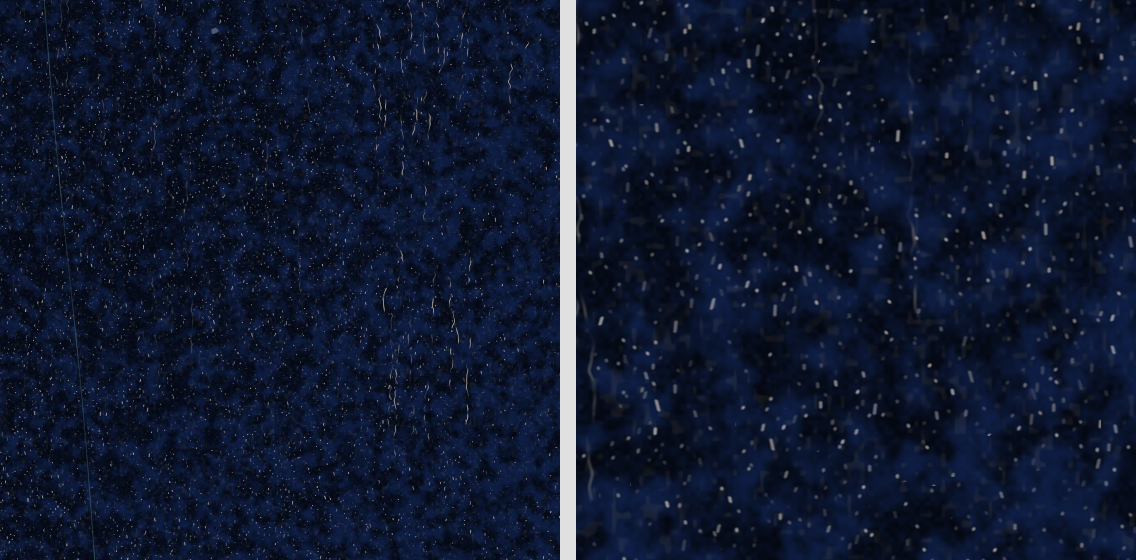
Left, the full canvas; right, a detail of the centre.
A three.js fragment shader for this texture:

```glsl
// Dark blue mottled lacquer with pale specks, upright cracks and a long scratch.
#define BLOTCH_SCALE 58.0
#define GRAIN_SCALE 330.0
#define SPECK_GRID vec2(92.0, 78.0)
#define SPECK_SHARE 0.36
#define SPECK_WIDTH 0.0019
#define CRACK_WIDTH 0.0018
#define CRACK_COUNT 40
#define NAVY_DARK vec3(0.020, 0.042, 0.096)
#define NAVY_BLUE vec3(0.052, 0.112, 0.258)
#define SPECK_COLOR vec3(0.60, 0.59, 0.60)
#define CRACK_COLOR vec3(0.64, 0.60, 0.54)
#define SCRATCH_COLOR vec3(0.22, 0.34, 0.39)

varying vec2 vUv;

float hash(vec2 p) {
  vec3 q = fract(p.xyx * vec3(0.1031, 0.1030, 0.0973));
  q += dot(q, q.yzx + 33.33);
  return fract((q.x + q.y) * q.z);
}

float noise(vec2 p) {
  vec2 i = floor(p), f = fract(p);
  f = f * f * (3.0 - 2.0 * f);
  float low = mix(hash(i), hash(i + vec2(1.0, 0.0)), f.x);
  float high = mix(hash(i + vec2(0.0, 1.0)), hash(i + vec2(1.0, 1.0)), f.x);
  return mix(low, high, f.y);
}

// Octaves are turned against each other to hide the lattice.
float mottle(vec2 p) {
  mat2 turn = mat2(0.8, 0.6, -0.6, 0.8);
  float sum = 0.0, weight = 0.5;
  for (int i = 0; i < 3; i++) {
    p = turn * p + 17.3;
    sum += weight * noise(p);
    p *= 1.8;
    weight *= 0.58;
  }
  return sum / 0.958;
}

// Broad light: dim in the upper left, bluer to the right and below.
float broadLight(vec2 p) {
  vec2 d = (p - vec2(0.2, 0.76)) * vec2(2.2, 1.7);
  float band = exp(-pow((p.x - 0.33) * 9.0, 2.0)) * smoothstep(0.2, 0.6, p.y);
  return 0.01 + 0.07 * (p.x - 0.5) - 0.08 * exp(-dot(d, d)) - 0.03 * band;
}

// Short, nearly upright flecks, one at most per cell.
float specks(vec2 p, float layer, float share) {
  vec2 cell = floor(p * SPECK_GRID);
  vec2 seed = cell + layer * 131.0;
  if (hash(seed) > share) return 0.0;
  vec2 spot = 0.25 + 0.5 * vec2(hash(seed + 11.7), hash(seed + 47.1));
  vec2 d = p - (cell + spot) / SPECK_GRID;
  float halfLength = 0.0026 * pow(hash(seed + 71.9), 6.0);
  d.x += d.y * 0.6 * (hash(seed + 23.5) - 0.5);
  d.y = max(abs(d.y) - halfLength, 0.0);
  float glow = hash(seed + 93.3);
  return smoothstep(SPECK_WIDTH, 0.0002, length(d)) * (0.22 + 0.75 * glow * glow);
}

// Wavy broken cracks, most of them on the right.
float cracks(vec2 p) {
  float sum = 0.0;
  for (int i = 0; i < CRACK_COUNT; i++) {
    float id = float(i);
    vec2 seed = vec2(id * 7.0 + 3.0, 59.0);
    float faint = step(3.5, mod(id, 6.0));
    float x = mix(0.66 + 0.29 * pow(hash(seed), 1.4), 0.08 + 0.5 * hash(seed), faint);
    float y = 0.26 + 0.74 * hash(seed + 13.0);
    float halfLength = 0.03 + 0.13 * pow(hash(seed + 29.0), 2.0);
    float along = p.y - y;
    x += (hash(seed + 41.0) - 0.5) * 0.12 * along;
    x += 0.010 * (noise(vec2(p.y * 28.0, id * 9.0)) - 0.5);
    x += 0.004 * (noise(vec2(p.y * 130.0, id * 5.0)) - 0.5);
    float ends = smoothstep(halfLength, halfLength * 0.7, abs(along));
    float dashes = smoothstep(0.35, 0.85, noise(vec2(p.y * 110.0, id * 3.0 + 0.5)));
    float line = smoothstep(CRACK_WIDTH, 0.0002, abs(p.x - x));
    sum = max(sum, line * ends * dashes * mix(0.9, 0.35, faint));
  }
  return sum;
}

void main() {
  vec2 p = vUv;

  // Mottled ground with fine grain and faint upright threads
  float tone = smoothstep(0.23, 0.77, mottle(p * BLOTCH_SCALE) + broadLight(p));
  float grain = noise(p * GRAIN_SCALE) - 0.5;
  float threads = noise(p * vec2(260.0, 14.0)) - 0.5;
  tone += grain * mix(0.50, 0.26, tone) + threads * mix(0.16, 0.05, p.x);
  vec3 color = mix(NAVY_DARK, NAVY_BLUE, clamp(tone, -0.15, 1.1));

  // Grey dust between the specks
  float dust = smoothstep(0.66, 0.95, noise(p * vec2(250.0, 200.0) + 71.0));
  color += dust * vec3(0.060, 0.050, 0.030);

  // Specks, thinner toward the right
  float share = SPECK_SHARE * mix(1.1, 0.55, smoothstep(0.45, 0.95, p.x));
  share *= 0.4 + 1.2 * noise(p * 24.0);
  float fleck = max(specks(p, 1.0, share), specks(p + vec2(0.0047, 0.0063), 2.0, share));
  vec3 fleckColor = SPECK_COLOR + vec3(0.06, 0.0, -0.08) * (noise(p * 90.0) - 0.3);
  color = mix(color, fleckColor, fleck);
  color = mix(color, CRACK_COLOR, cracks(p));

  // Long scratch and one pale chip
  float scratchX = 0.169 - 0.089 * p.y + 0.003 * sin(p.y * 6.0);
  float scratch = smoothstep(0.0018, 0.0002, abs(p.x - scratchX));
  color = mix(color, SCRATCH_COLOR, scratch * (0.3 + 0.5 * noise(vec2(p.y * 18.0, 4.0))));
  float chip = length(p - vec2(0.383, 0.945)) + 0.004 * (noise(p * 200.0) - 0.5);
  color = mix(color, vec3(0.36, 0.42, 0.52), 0.8 * smoothstep(0.007, 0.004, chip));

  gl_FragColor = vec4(color, 1.0);
}
```
